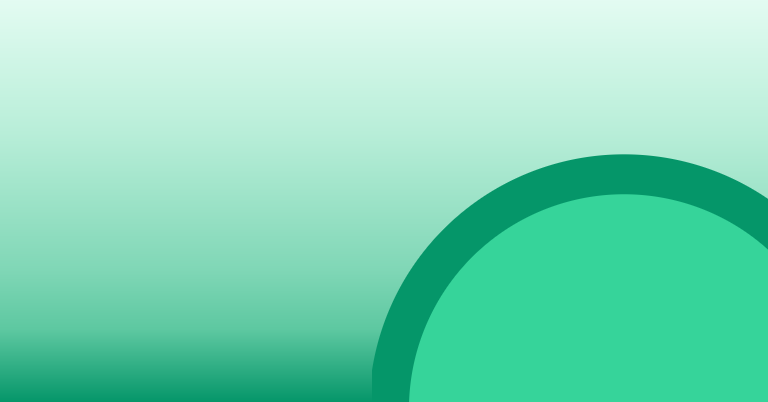
This background is drawn by a Shadertoy shader. Its source:

```glsl
// A pale mint sky deepens to emerald at the foot of the canvas, and a large
// two-tone disc rises at the lower right. The sky blends colour stops by
// height; the disc is two concentric distance fields, trimmed at the left.

const vec3 EMERALD = vec3(0.020, 0.588, 0.412);
const vec3 JADE    = vec3(0.210, 0.833, 0.604);
const vec3 SEAFOAM = vec3(0.365, 0.784, 0.630);
const vec3 MINT    = vec3(0.502, 0.843, 0.714);
const vec3 PALE    = vec3(0.722, 0.933, 0.848);
const vec3 FROST   = vec3(0.890, 0.986, 0.948);

// Position of v between two stops, clamped to 0..1
float ramp(float low, float high, float v) {
    return clamp((v - low) / (high - low), 0.0, 1.0);
}

// Vertical gradient; height runs from 0 at the bottom to 1 at the top
vec3 skyColor(float height) {
    vec3 color = mix(EMERALD, SEAFOAM, ramp(0.0, 0.18, height));
    color = mix(color, MINT, ramp(0.18, 0.33, height));
    color = mix(color, PALE, ramp(0.33, 0.67, height));
    return mix(color, FROST, ramp(0.67, 1.0, height));
}

float circleDistance(vec2 p, vec2 center, float radius) {
    return length(p - center) - radius;
}

// Smooth coverage of the inside of a distance field
float coverage(float dist, float pixel) {
    return clamp(0.5 - dist / pixel, 0.0, 1.0);
}

void mainImage(out vec4 fragColor, in vec2 fragCoord) {
    // Both axes are measured in canvas widths
    float pixel = 1.0 / iResolution.x;
    vec2 p = fragCoord * pixel;

    vec3 color = skyColor(fragCoord.y / iResolution.y);

    // Disc with a dark rim, cut by a vertical line on its left side
    vec2 center = vec2(0.8125, -0.0095);
    float trimLeft = 0.4844;
    float rim = max(circleDistance(p, center, 0.332), trimLeft - p.x);
    float core = circleDistance(p, center, 0.280);
    color = mix(color, EMERALD, coverage(rim, pixel));
    color = mix(color, JADE, coverage(core, pixel));

    fragColor = vec4(color, 1.0);
}
```
